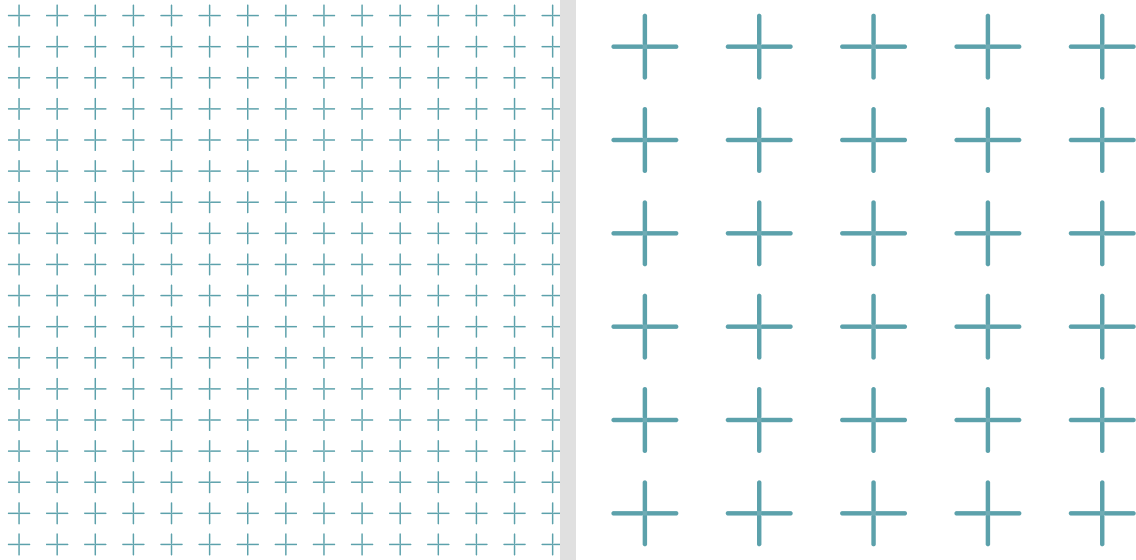
Left: the whole. Right: its middle third, enlarged.
This pattern is drawn by a Shadertoy shader. Its source:

```glsl
// Distance to a round-capped bar lying along x
float barDistance(vec2 p, float halfLength, float radius) {
    p.x -= clamp(p.x, -halfLength, halfLength);
    return length(p) - radius;
}

// Antialiased coverage, one pixel wide
float coverage(float d, float pixel) {
    return clamp(0.5 - d / pixel, 0.0, 1.0);
}

void mainImage(out vec4 fragColor, in vec2 fragCoord) {
    float pixel = 1.0 / iResolution.y;
    vec2 uv = fragCoord * pixel;

    // Cells are wider than tall, so the last column is cropped at the right
    vec2 cell = vec2(0.06806, 1.0 / 18.0);
    vec2 p = (fract(uv / cell) - 0.5) * cell;

    // Thin plus sign, its horizontal arms slightly longer
    float across = coverage(barDistance(p, 0.0186, 0.00132), pixel);
    float upright = coverage(barDistance(p.yx, 0.0183, 0.00132), pixel);

    // Ink thins a little where the strokes cross
    float ink = max(across, upright) - 0.12 * across * upright;

    vec3 color = mix(vec3(1.0), vec3(0.36, 0.63, 0.67), ink);
    fragColor = vec4(color, 1.0);
}
```
